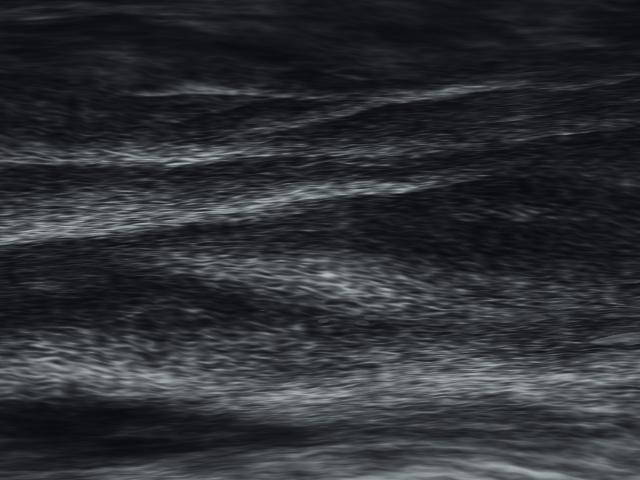
This texture is drawn by a Shadertoy shader. Its source:

```glsl
vec2 hashGradient(vec2 cell) {
    vec3 h = fract(vec3(cell.xyx) * vec3(0.1031, 0.1030, 0.0973));
    h += dot(h, h.yzx + 33.33);
    return 2.0 * fract((h.xx + h.yz) * h.zy) - 1.0;
}

// Gradient noise, roughly -1 to 1
float gradientNoise(vec2 p) {
    vec2 i = floor(p), f = fract(p);
    vec2 u = f * f * f * (f * (f * 6.0 - 15.0) + 10.0);
    vec2 e = vec2(1.0, 0.0);
    float a = dot(hashGradient(i), f);
    float b = dot(hashGradient(i + e), f - e);
    float c = dot(hashGradient(i + e.yx), f - e.yx);
    float d = dot(hashGradient(i + e.xx), f - e.xx);
    return 1.6 * mix(mix(a, b, u.x), mix(c, d, u.x), u.y);
}

// Thin continuous lines where the noise crosses zero
float ridge(vec2 p, float sharpness) {
    return pow(max(1.0 - abs(gradientNoise(p)), 0.0), sharpness);
}

// Soft tilted patch of light or shade
float patchGlow(vec2 p, vec2 centre, vec2 size, float slope) {
    vec2 d = p - centre;
    d.y -= slope * d.x;
    d /= size;
    return exp(-dot(d, d));
}

// Glow that fades upward and ends sharply below the crest line
float crestGlow(vec2 p, vec2 centre, vec2 size, float slope) {
    float rise = p.y - centre.y - slope * (p.x - centre.x);
    size.y *= rise > 0.0 ? 1.0 : 0.2;
    return patchGlow(p, centre, size, slope);
}

// Broad reflection of the sky on the swells
float skyGlow(vec2 p) {
    float light = 0.0;
    // far crests
    light += 0.34 * crestGlow(p, vec2(0.76, 0.770), vec2(0.20, 0.020), 0.20);
    light += 0.28 * crestGlow(p, vec2(0.50, 0.798), vec2(0.20, 0.013), -0.03);
    light += 0.18 * crestGlow(p, vec2(1.15, 0.825), vec2(0.25, 0.010), 0.06);
    light += 0.12 * crestGlow(p, vec2(0.20, 0.965), vec2(0.35, 0.025), 0.04);
    light += 0.30 * crestGlow(p, vec2(0.38, 0.670), vec2(0.45, 0.034), 0.03);
    // main crest and its shining back
    light += 0.52 * crestGlow(p, vec2(0.12, 0.510), vec2(0.40, 0.060), 0.11);
    light += 0.50 * crestGlow(p, vec2(0.72, 0.595), vec2(0.23, 0.018), 0.13);
    // near wave face
    light += 0.30 * patchGlow(p, vec2(0.58, 0.425), vec2(0.30, 0.038), -0.16);
    light += 0.20 * patchGlow(p, vec2(0.90, 0.390), vec2(0.38, 0.050), -0.02);
    // foreground sheen with dark troughs
    light += 0.42 * patchGlow(p, vec2(0.75, 0.205), vec2(1.20, 0.085), -0.02);
    light += 0.45 * patchGlow(p, vec2(0.85, 0.015), vec2(0.75, 0.060), 0.02);
    light -= 0.33 * patchGlow(p, vec2(0.22, 0.110), vec2(0.42, 0.048), -0.08);
    light -= 0.12 * patchGlow(p, vec2(0.20, 0.350), vec2(0.45, 0.060), 0.0);
    return max(light, 0.0);
}

// Stacked wavelets: bright just above each crest, dark on the face below
float wavelets(vec2 p, float rows, float softness) {
    float height = p.y * rows + 0.9 * gradientNoise(p * vec2(2.4, 4.0) + 12.0)
                 + 0.25 * gradientNoise(p * vec2(9.0, 8.0));
    float row = floor(height), rise = height - row;
    float lit = gradientNoise(vec2(p.x * 2.6 + row * 3.7, row * 7.31 + 0.5));
    return smoothstep(0.0, softness, rise) * exp(-4.5 * rise)
         * smoothstep(-0.05, 0.5, lit);
}

// Height of the long swell, which bends the ripples along it
float swell(vec2 p) {
    float wave = sin(3.4 * (p.x - 0.4) - 12.0 * (p.y - 0.58));
    return 0.024 * wave + 0.010 * gradientNoise(p * vec2(1.8, 4.0));
}

// Long thin wind ripples, finest inside the focal zone
float ripples(vec2 p, float focus) {
    p.y += 0.0025 * gradientNoise(p * vec2(20.0, 30.0));
    float coarse = gradientNoise(p * vec2(5.5, 50.0));
    float medium = gradientNoise(p * vec2(13.0, 105.0) + 17.3);
    float fine = gradientNoise(p * vec2(32.0, 215.0) + 41.7);
    float threads = ridge(p * vec2(11.0, 82.0) + 71.1, 4.0) - 0.4;
    return coarse * mix(0.70, 0.30, focus)
         + medium * mix(0.50, 0.55, focus)
         + fine * mix(0.25, 0.95, focus)
         + threads * mix(0.20, 0.65, focus);
}

// Torn foam streaks at the right and a few drifting flecks
float foam(vec2 p) {
    float torn = gradientNoise(p * vec2(4.0, 26.0) + 5.0)
               + 0.3 * gradientNoise(p * vec2(20.0, 70.0));
    float cover = smoothstep(0.0, 0.1, torn)
                * patchGlow(p, vec2(1.27, 0.30), vec2(0.20, 0.050), -0.1);
    for (int i = 0; i < 5; i++) {
        vec2 offset = hashGradient(vec2(float(i), 9.0));
        vec2 d = p - vec2(0.66, 0.335) - offset * vec2(0.15, 0.025);
        float size = 0.007 + 0.005 * offset.x;
        cover += 0.6 * (1.0 - smoothstep(0.7, 1.1, length(d * vec2(0.6, 1.5)) / size));
    }
    return clamp(cover, 0.0, 1.0);
}

// Cold slate tint, bluer in the shadows
vec3 seaColour(float tone) {
    return mix(vec3(0.035, 0.037, 0.055), vec3(0.690, 0.728, 0.738), tone);
}

void mainImage(out vec4 fragColor, in vec2 fragCoord) {
    vec2 p = fragCoord / iResolution.y;
    float focus = smoothstep(0.02, 0.34, p.y) * (1.0 - smoothstep(0.70, 0.95, p.y));

    // follow the swell and break up its outlines
    vec2 flow = vec2(p.x, p.y - swell(p));
    vec2 bent = p;
    bent.y += 0.015 * gradientNoise(p * vec2(4.0, 8.0) + 3.0)
            + 0.004 * gradientNoise(flow * vec2(13.0, 36.0));

    // shade the water: dim ambient plus rippled reflections
    float chop = gradientNoise(flow * vec2(2.4, 17.0) + 8.0);
    float grain = ripples(flow, focus);
    float crests = wavelets(flow, 13.0, mix(0.20, 0.06, focus));
    float ambient = 0.080 - 0.015 * smoothstep(0.6, 1.0, p.y);
    float glow = skyGlow(bent);
    float light = ambient * exp(0.6 * chop + 0.75 * grain)
                + (glow + (0.16 + 0.5 * glow) * crests) * exp(0.8 * chop + 1.3 * grain);
    float tone = 1.0 - exp(-1.45 * max(light - 0.025, 0.0));

    tone = mix(tone, 0.50 + 0.08 * grain, 0.7 * foam(bent));
    fragColor = vec4(seaColour(clamp(tone, 0.0, 1.0)), 1.0);
}
```
